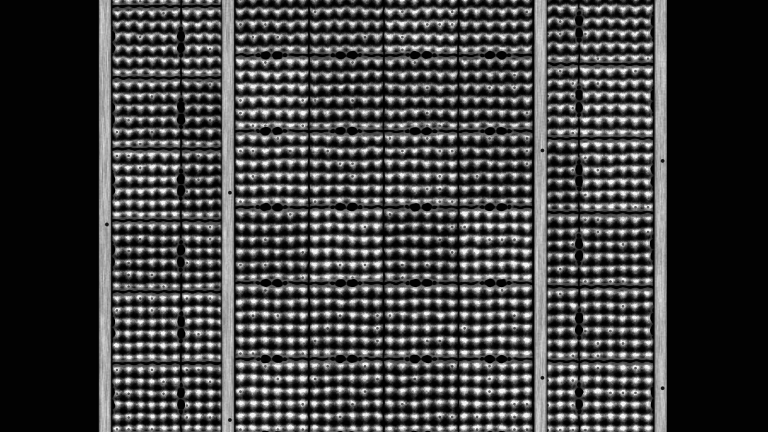
This pattern is drawn by a WebGL 1 fragment shader. Its source:

```glsl
precision highp float;
// A wall of moulded pulp trays in three bays between pale wooden posts on black.
// Each bay repeats a tray of 6 by 6 bumps, shaded from crossed cosines, with
// dark seams, paired finger holes and noise for the pulp grain and wear.
uniform vec2 u_resolution;

// Lengths are hundredths of the canvas width.
const float CANVAS = 100.0;
const float BUMPS = 6.0;
const vec2 CENTER_ORIGIN = vec2(30.5, 9.51);
const vec2 CENTER_SIZE = vec2(9.73, 9.89);
const vec2 LEFT_ORIGIN = vec2(23.57, 8.98);
const vec2 LEFT_SIZE = vec2(9.1, 9.29);
const vec2 RIGHT_ORIGIN = vec2(75.4, 9.24);
const vec2 RIGHT_SIZE = vec2(9.8, 9.67);
const vec4 POSTS = vec4(13.67, 29.69, 70.38, 86.03);
const float POST_HALF = 0.80;
const float SEAM_HALF = 0.12;
const float HOLE_GAP = 0.78;
const vec2 HOLE_RADII = vec2(0.68, 0.52);
const float BACKDROP = 0.006;
const float PAPER = 0.96;
const float WOOD = 0.69;
const float TAU = 6.28319;

float hash(vec2 p) {
  return fract(sin(dot(p, vec2(127.1, 311.7))) * 43758.5);
}

float noise(vec2 p) {
  vec2 i = floor(p);
  vec2 f = fract(p);
  f = f * f * (3.0 - 2.0 * f);
  return mix(mix(hash(i), hash(i + vec2(1.0, 0.0)), f.x),
             mix(hash(i + vec2(0.0, 1.0)), hash(i + 1.0), f.x), f.y);
}

// Coverage of a shape with signed distance d, smoothed over one pixel.
float fill(float d, float pixel) {
  return 1.0 - smoothstep(-0.7 * pixel, 0.7 * pixel, d);
}

float ellipse(vec2 p, vec2 radii) {
  return (length(p / radii) - 1.0) * min(radii.x, radii.y);
}

// Bumps lit from above; ridges run together toward the top of the wall.
float bumpTone(vec2 cell, vec2 p, float wear) {
  float lean = clamp(p.y / (CANVAS * 0.5625), 0.0, 1.0);
  vec2 wobble = vec2(noise(cell * 0.9 + wear * 31.0), noise(cell * 0.9 + 57.0)) - 0.5;
  vec2 c = cell - 0.5 + 0.16 * wobble;
  float across = cos(TAU * c.x);
  float v = c.y + 0.10 * across * lean;
  float down = cos(TAU * v) + 0.18 * sin(2.0 * TAU * v);
  float light = 0.49 + 0.34 * down + mix(0.23, 0.15, lean) * across;
  light += 0.16 * (noise(p * 4.5) - 0.5) + 0.10 * (noise(p * 11.0) - 0.5);
  light += 0.12 * (wear - 0.5);
  float tone = PAPER * pow(clamp(light, 0.0, 1.0), 2.0);
  // Occasional worn dimple on a cap.
  vec2 q = fract(cell) - vec2(0.5, 0.42);
  float worn = step(0.84, hash(floor(cell) + wear * 19.0));
  return tone * (1.0 - 0.6 * worn * (1.0 - smoothstep(0.06, 0.15, length(q))));
}

// One bay of trays; sideways bays carry their holes on the upright seams.
float trayTone(vec2 p, vec2 origin, vec2 size, bool sideways, float pixel) {
  vec2 grid = (p - origin) / size;
  vec2 id = floor(grid);
  vec2 t = fract(grid);
  float wear = hash(id + origin);
  float tone = bumpTone(t * BUMPS + id * BUMPS, p, wear);

  // Seams: pale lip beside a slightly wavering dark line.
  vec2 edge = (t - 0.5 * step(0.5, t) * 2.0) * size;
  vec2 seam = edge + 0.14 * (vec2(noise(p.yx * 1.3), noise(p * 1.3)) - 0.5);
  seam.y += 0.07 * cos(TAU * BUMPS * t.x);
  float lip = 1.0 - smoothstep(0.10, 0.24, abs(abs(seam.y) - 0.34));
  tone = mix(tone, 0.48, 0.5 * lip);
  float seamX = fill(abs(seam.x) - SEAM_HALF, pixel);
  float seamY = fill(abs(seam.y) - SEAM_HALF, pixel);
  tone *= 1.0 - 0.88 * max(seamX, seamY);

  // Paired holes with smaller notches at their outer ends.
  vec2 mid = (t - 0.5) * size;
  vec2 q = sideways ? vec2(mid.y, edge.x) : vec2(mid.x, edge.y);
  q.x = abs(q.x);
  q += 0.16 * (vec2(noise(p * 2.1), noise(p * 2.1 + 23.0)) - 0.5);
  float hole = min(ellipse(q - vec2(HOLE_GAP, 0.0), HOLE_RADII),
                   ellipse(q - vec2(1.75, 0.0), vec2(0.28, 0.24)));
  float rim = 1.0 - smoothstep(0.04, 0.24, abs(hole - 0.14));
  tone = mix(tone, 0.46, 0.4 * rim);
  return mix(tone, 0.008, fill(hole, pixel));
}

// Wood with long upright grain, rounded edges and sparse nail holes.
float woodTone(vec2 p, float center, float pixel) {
  float x = p.x - center;
  float grain = noise(vec2(p.x * 6.0, p.y * 0.35)) + 0.5 * noise(vec2(p.x * 15.0, p.y * 1.4));
  float tone = WOOD + 0.20 * (grain - 0.75) + 0.08 * (noise(p * 5.0) - 0.5);
  tone *= 1.0 - 0.3 * smoothstep(0.6, 1.0, abs(x) / POST_HALF);
  float y = mod(p.y - 10.8 - 13.0 * hash(vec2(center, 3.0)), 29.6) - 14.8;
  return mix(tone, 0.08, fill(length(vec2(x - 0.25, y)) - 0.24, pixel));
}

void main() {
  float pixel = CANVAS / u_resolution.x;
  vec2 p = gl_FragCoord.xy * pixel;
  float tone = BACKDROP;
  if (p.x > POSTS.x && p.x < POSTS.y) tone = trayTone(p, LEFT_ORIGIN, LEFT_SIZE, true, pixel);
  else if (p.x >= POSTS.y && p.x < POSTS.z) tone = trayTone(p, CENTER_ORIGIN, CENTER_SIZE, false, pixel);
  else if (p.x >= POSTS.z && p.x < POSTS.w) tone = trayTone(p, RIGHT_ORIGIN, RIGHT_SIZE, true, pixel);

  // Nearest post and the narrow shadow along its edges.
  vec4 gap = abs(p.x - POSTS);
  float near = min(min(gap.x, gap.y), min(gap.z, gap.w));
  float center = dot(POSTS, vec4(equal(gap, vec4(near))));
  tone *= mix(0.15, 1.0, smoothstep(POST_HALF, POST_HALF + 0.35, near));
  tone = mix(tone, woodTone(p, center, pixel), fill(near - POST_HALF, pixel));
  gl_FragColor = vec4(vec3(clamp(tone, 0.0, 1.0)), 1.0);
}
```
